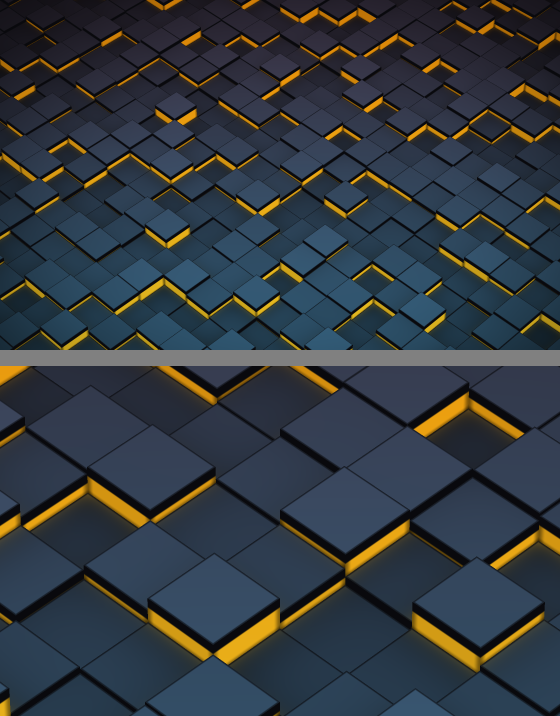
Top: the whole. Bottom: its middle third, enlarged.
Write a Shadertoy shader that draws this background.

```glsl
// A field of square plates at random heights, seen at a slant, with amber light
// glowing from the walls beneath the raised plates. Each ray walks the grid of
// columns cell by cell; the plates are then shaded by their four neighbours.

#define TILE_WIDTH 0.123   // diagonal of a plate, in canvas heights
#define PITCH 0.76         // downward tilt of the camera, radians
#define FOCAL 4.6          // larger is flatter perspective
#define MAX_HEIGHT 0.58    // tallest column, in plate sides
#define SLAB 0.12          // thickness of the dark plate rim
#define GAP 0.018          // half width of the joints
#define SPILL 0.20         // amber light cast on the floor
#define VIGNETTE 0.62
#define SAMPLES 3          // antialiasing grid per axis

const vec3 PLATE_NEAR = vec3(0.200, 0.365, 0.475);
const vec3 PLATE_FAR  = vec3(0.235, 0.205, 0.275);
const vec3 GLOW_NEAR  = vec3(0.90, 0.74, 0.13);
const vec3 GLOW_FAR   = vec3(0.94, 0.57, 0.03);
const vec3 RIM        = vec3(0.035, 0.037, 0.050);

float hash(vec2 p) {
    vec3 q = fract(vec3(p.xyx) * 0.1031);
    q += dot(q, q.yzx + 33.33);
    return fract((q.x + q.y) * q.z);
}

float columnHeight(vec2 cell) {
    return MAX_HEIGHT * hash(cell + 217.0);
}

// Plate surface: joints, occlusion by higher neighbours and spilled light.
vec3 shadeTop(vec2 cell, vec2 local, float h, vec3 plate, vec3 glow) {
    float light = mix(0.76, 1.04, h / MAX_HEIGHT);
    light *= 0.95 + 0.10 * hash(cell + 531.0);
    float spill = 0.0;
    for (int i = 0; i < 4; i++) {
        float side = i < 2 ? 1.0 : -1.0;
        vec2 axis = (i & 1) == 0 ? vec2(side, 0.0) : vec2(0.0, side);
        float rise = max(columnHeight(cell + axis) - h, 0.0);
        float away = 0.5 - dot(local - 0.5, axis);
        light *= 1.0 - 0.45 * smoothstep(0.0, 0.4, rise) * exp(-3.5 * away);
        spill += smoothstep(SLAB, SLAB + 0.2, rise) * exp(-11.0 * away);
    }
    vec2 toEdge = 0.5 - abs(local - 0.5);
    float joint = smoothstep(GAP * 0.5, GAP * 1.5, min(toEdge.x, toEdge.y));
    return mix(RIM, plate * light + glow * spill * SPILL, mix(0.35, 1.0, joint));
}

// Column wall: dark rim above, light below that fades at floor and corners.
vec3 shadeWall(float below, float aboveFloor, float along, float facing, vec3 glow) {
    float ends = smoothstep(0.0, 0.10, 0.5 - abs(along - 0.5));
    float foot = smoothstep(-0.03, 0.07, aboveFloor);
    float tall = smoothstep(SLAB, SLAB + 0.16, below + aboveFloor);
    float power = mix(0.55, 1.0, ends) * mix(0.45, 1.0, foot);
    power *= mix(0.60, 1.0, tall) * facing;
    return mix(RIM, glow * power, smoothstep(SLAB, SLAB + 0.03, below));
}

// Spin the ground so that plate corners point at the camera.
vec3 toGrid(vec3 v) {
    return vec3(vec2(v.x + v.y, v.y - v.x) * sqrt(0.5), v.z);
}

vec3 render(vec2 screen) {
    float c = cos(PITCH), s = sin(PITCH);
    float distanceToField = FOCAL * sqrt(2.0) / TILE_WIDTH;
    vec3 forward = vec3(0.0, c, -s);
    vec3 ray = forward + vec3(screen.x, screen.y * s, screen.y * c) / FOCAL;
    vec3 eye = -forward * distanceToField;
    vec3 p = toGrid(eye + ray * (MAX_HEIGHT - eye.z) / ray.z);
    ray = toGrid(ray);

    // Lighting across the canvas
    float far = smoothstep(-0.55, 0.55, screen.y);
    vec2 lit = (screen - vec2(0.03, -0.08)) * vec2(0.85, 1.25);
    float fade = 1.0 - VIGNETTE * smoothstep(0.0, 1.0, dot(lit, lit));
    vec3 plate = mix(PLATE_NEAR, PLATE_FAR, far) * fade;
    vec3 glow = mix(GLOW_NEAR, GLOW_FAR, far) * mix(1.0, fade, 0.4);

    // Walk the columns; the ray always advances along both grid axes
    vec2 cell = floor(p.xy);
    vec2 face = vec2(0.0);
    float floorHeight = 0.0;
    for (int i = 0; i < 8; i++) {
        float h = columnHeight(cell);
        if (p.z < h) {
            vec2 local = p.xy - cell;
            float along = face.x > 0.5 ? local.y : local.x;
            float facing = face.x > 0.5 ? 0.90 : 1.0;
            return shadeWall(h - p.z, p.z - floorHeight, along, facing, glow);
        }
        vec2 exits = (cell + 1.0 - p.xy) / ray.xy;
        float travel = min(exits.x, exits.y);
        float drop = (h - p.z) / ray.z;
        if (drop <= travel) {
            return shadeTop(cell, p.xy + ray.xy * drop - cell, h, plate, glow);
        }
        face = exits.x < exits.y ? vec2(1.0, 0.0) : vec2(0.0, 1.0);
        p += ray * travel;
        cell += face;
        floorHeight = h;
    }
    return RIM;
}

void mainImage(out vec4 fragColor, in vec2 fragCoord) {
    vec3 sum = vec3(0.0);
    for (int y = 0; y < SAMPLES; y++) {
        for (int x = 0; x < SAMPLES; x++) {
            vec2 offset = (vec2(x, y) + 0.5) / float(SAMPLES) - 0.5;
            sum += render((fragCoord + offset - 0.5 * iResolution.xy) / iResolution.y);
        }
    }
    fragColor = vec4(sum / float(SAMPLES * SAMPLES), 1.0);
}
```
